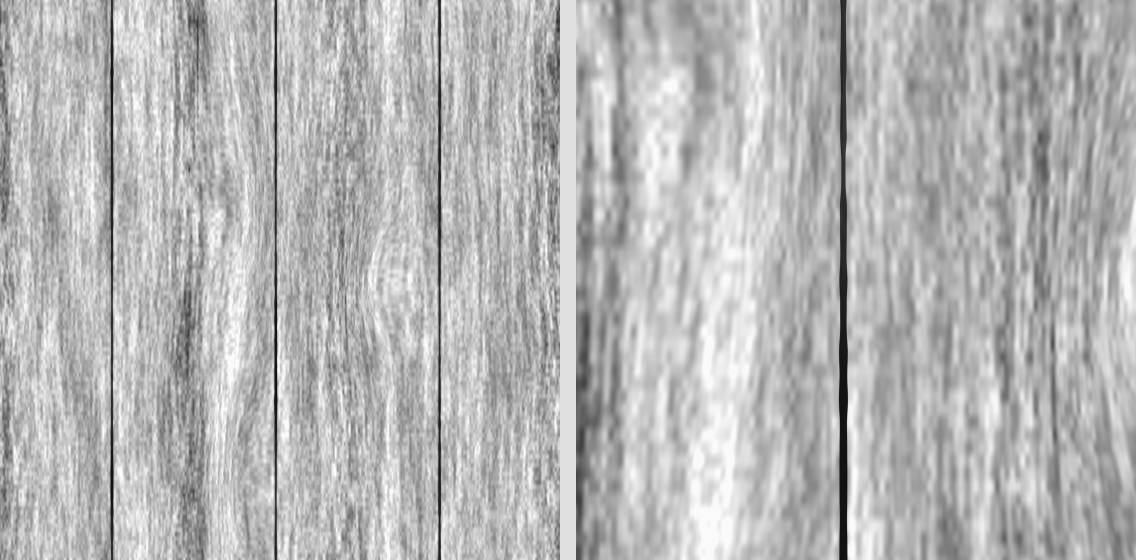
Left: the whole. Right: its middle third, enlarged.
A Shadertoy shader for this texture:

```glsl
#define FIRST_SEAM 0.2
#define SEAM_STEP 0.2925
#define SEAM_HALF_WIDTH 0.0021
#define BASE_TONE 0.735
#define BROAD_GRAIN 0.16
#define STREAK_GRAIN 0.24
#define FIBRE_GRAIN 0.28
#define SPECKLE_GRAIN 0.22
#define FLECK_STRENGTH 0.09
#define TAU 6.2831853

const vec3 SEAM_COLOR = vec3(0.06);

float hash(vec2 p) {
    vec3 q = fract(vec3(p.xyx) * 0.1031);
    q += dot(q, q.yzx + 33.33);
    return fract((q.x + q.y) * q.z);
}

// Value noise that wraps at the canvas edges, centred on zero
float grain(vec2 uv, vec2 cells, float seed) {
    vec2 p = uv * cells, i = floor(p), f = fract(p);
    f = f * f * (3.0 - 2.0 * f);
    vec2 a = mod(i, cells) + seed, b = mod(i + 1.0, cells) + seed;
    float low = mix(hash(a), hash(vec2(b.x, a.y)), f.x);
    float high = mix(hash(vec2(a.x, b.y)), hash(b), f.x);
    return mix(low, high, f.y) - 0.5;
}

// Distance to the nearest scattered point, wrapping like grain
float cellular(vec2 uv, vec2 cells, float seed) {
    vec2 p = uv * cells, i = floor(p);
    float nearest = 1.0;
    for (int y = -1; y <= 1; y++)
    for (int x = -1; x <= 1; x++) {
        vec2 c = i + vec2(x, y), id = mod(c, cells) + seed;
        vec2 point = c + vec2(hash(id), hash(id + 71.0));
        nearest = min(nearest, length(point - p));
    }
    return nearest;
}

// Soft bump that wraps around the unit interval
float bump(float x, float center, float width) {
    float d = (fract(x - center + 0.5) - 0.5) / width;
    return exp(-d * d);
}

// Bend the fibres: gentle sway, a leaning zone, and a swell in the third plank
vec2 bendFibres(vec2 uv) {
    float sway = 0.003 * sin(TAU * (uv.y + 2.0 * uv.x))
               + 0.0015 * sin(TAU * (3.0 * uv.y - 4.0 * uv.x));
    float lean = 0.022 * bump(uv.x, 0.43, 0.05) * sin(TAU * (uv.y - 0.4));
    float swell = -0.026 * bump(uv.x, 0.67, 0.045) * bump(uv.y, 0.49, 0.12);
    return vec2(uv.x - sway - lean - swell, uv.y);
}

void mainImage(out vec4 fragColor, in vec2 fragCoord) {
    vec2 uv = fragCoord / iResolution.xy;
    float px = 1.0 / iResolution.x;

    // Nearest seam and plank index; the last plank wraps around the edge
    float seamDistance = 1.0, seamId = 0.0, plank = 0.0;
    for (int i = 0; i < 3; i++) {
        float side = uv.x - FIRST_SEAM - SEAM_STEP * float(i);
        if (abs(side) < abs(seamDistance)) {
            seamDistance = side;
            seamId = float(i);
        }
        plank += step(0.0, side);
    }
    float seed = mod(plank, 3.0) * 37.0;
    vec2 wood = bendFibres(uv);

    // Dark and pale growth bands
    float dark = bump(wood.x, 0.995, 0.038) + 0.8 * bump(wood.x, 0.333, 0.03)
               + 0.8 * bump(wood.x, 0.61, 0.038);
    float pale = bump(wood.x, 0.70, 0.024) + 0.6 * bump(wood.x, 0.405, 0.018)
               + 0.3 * bump(wood.x, 0.25, 0.03);
    float tone = BASE_TONE - 0.11 * dark + 0.11 * pale - 0.05 * bump(wood.x, 0.46, 0.022);
    tone += 0.11 * bump(uv.x, 0.685, 0.05) * bump(uv.y, 0.48, 0.07);

    // Curved growth lines around the swell
    for (int i = 0; i < 3; i++) {
        float k = float(i);
        float center = 0.672 + 0.023 * k + 0.14 * (uv.y - 0.48) * (0.5 + 0.3 * k);
        tone -= 0.08 * bump(uv.x, center, 0.0035) * bump(uv.y, 0.42 + 0.08 * k, 0.11);
    }

    // Grain from broad streaks down to fine speckle
    float contrast = 0.85 + 0.5 * dark;
    float detail = STREAK_GRAIN * grain(wood, vec2(96, 5), seed)
                 + FIBRE_GRAIN * grain(wood, vec2(220, 26), seed + 11.0)
                 + SPECKLE_GRAIN * grain(wood, vec2(300, 130), seed + 23.0);
    float fleck = cellular(wood, vec2(150, 24), seed + 5.0);
    detail += FLECK_STRENGTH * (0.45 - fleck);
    tone += BROAD_GRAIN * grain(wood, vec2(26, 3), seed + 47.0) + contrast * detail;

    // Small pit and a fading drying crack
    tone -= 0.6 * bump(uv.x, 0.338, 0.002) * bump(uv.y, 0.698, 0.008);
    tone -= 0.28 * bump(uv.x, 0.353, 0.002) * smoothstep(0.7, 0.85, uv.y)
          * smoothstep(1.0, 0.95, uv.y);

    // Seams of uneven width and depth, with worn edges
    float wear = grain(vec2(seamId / 3.0, uv.y), vec2(3, 7), 90.0);
    float ragged = grain(vec2(seamId / 3.0, uv.y), vec2(3, 70), 130.0);
    float halfWidth = SEAM_HALF_WIDTH * (1.0 + 0.5 * wear + 0.4 * ragged);
    float gap = abs(seamDistance);
    tone += 0.07 * bump(gap, 0.006, 0.002) - 0.1 * bump(gap, 0.0, 0.005);
    float seam = 1.0 - smoothstep(halfWidth - 0.7 * px, halfWidth + 0.7 * px, gap);
    seam *= 0.88 + 0.24 * wear;

    vec3 color = vec3(clamp(tone, 0.08, 0.98));
    fragColor = vec4(mix(color, SEAM_COLOR, seam), 1.0);
}
```
